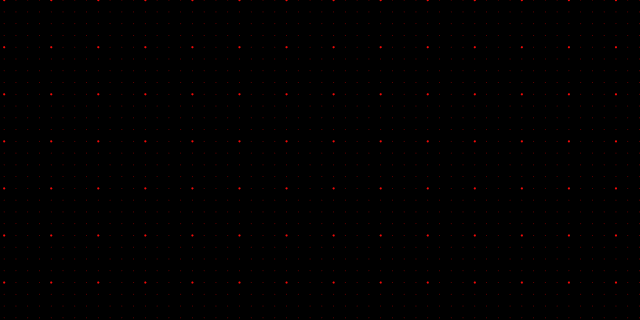
A Shadertoy shader for this pattern:

```glsl
#define MAJOR_PITCH 0.14706
#define MINOR_PER_MAJOR 4.0
#define GRID_ORIGIN vec2(0.0131, 0.1171)
#define MAJOR_RADIUS 0.0032
#define MINOR_RADIUS 0.0014
#define BACKGROUND vec3(0.0)
#define MAJOR_COLOR vec3(0.95, 0.04, 0.03)
#define MINOR_COLOR vec3(0.40, 0.0, 0.0)

// Distance to the nearest point of a square lattice
float latticeDistance(vec2 p, float pitch) {
    vec2 cell = fract(p / pitch + 0.5) - 0.5;
    return length(cell) * pitch;
}

// Antialiased coverage of a disc
float disc(float dist, float radius, float pixel) {
    return clamp(0.5 + (radius - dist) / pixel, 0.0, 1.0);
}

void mainImage(out vec4 fragColor, in vec2 fragCoord) {
    // Canvas height is one unit
    float pixel = 1.0 / iResolution.y;
    vec2 p = fragCoord * pixel - GRID_ORIGIN;

    float minorDist = latticeDistance(p, MAJOR_PITCH / MINOR_PER_MAJOR);
    float majorDist = latticeDistance(p, MAJOR_PITCH);

    // Faint fine dots, with a bright dot on every fourth row and column
    vec3 color = BACKGROUND;
    color = mix(color, MINOR_COLOR, disc(minorDist, MINOR_RADIUS, pixel));
    color = mix(color, MAJOR_COLOR, disc(majorDist, MAJOR_RADIUS, pixel));

    fragColor = vec4(color, 1.0);
}
```
